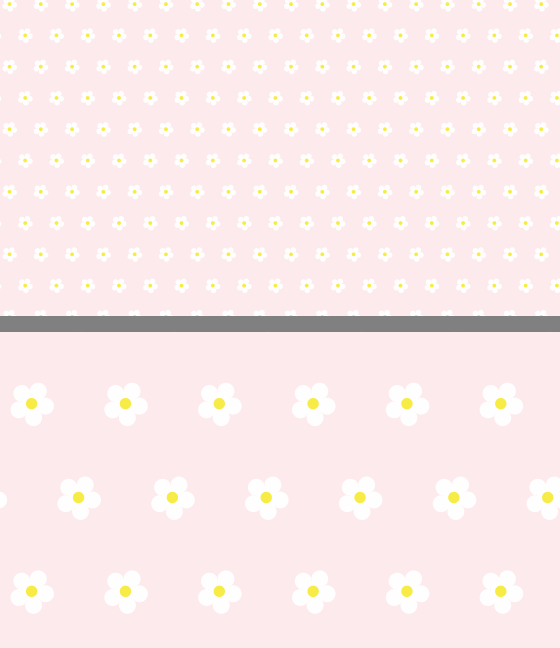
Top: the whole. Bottom: its middle third, enlarged.
This pattern is drawn by a Shadertoy shader. Its source:

```glsl
// Staggered rows of small white five-petal daisies with yellow eyes on pale pink.

// Lengths are fractions of the canvas height.
const float PITCH = 0.09898;                 // spacing across and between rows
const vec2 FIRST_FLOWER = vec2(0.0302, -0.0028);
const float ROW_SHIFT = 0.5;                 // offset of odd rows, in pitches
const float PETALS = 5.0;
const float PETAL_TILT = -0.175;             // radians
const float PETAL_ORBIT = 0.0149;
const float PETAL_RADIUS = 0.0089;
const float CORE_RADIUS = 0.0112;            // fills the gaps between petals
const float EYE_RADIUS = 0.0060;
const vec3 PINK = vec3(0.990, 0.918, 0.926);
const vec3 WHITE = vec3(1.0, 0.997, 0.997);
const vec3 YELLOW = vec3(0.970, 0.920, 0.270);
const float TAU = 6.28319;

// Position relative to the nearest flower of the staggered grid.
vec2 flowerCell(vec2 p) {
    vec2 g = (p - FIRST_FLOWER) / PITCH;
    float row = floor(g.y + 0.5);
    g.x -= ROW_SHIFT * mod(row, 2.0);
    return (fract(g + 0.5) - 0.5) * PITCH;
}

// Signed distance to round petals joined by a central disc.
float flowerDistance(vec2 p) {
    float sector = TAU / PETALS;
    float r = length(p);
    float angle = r > 0.0 ? atan(p.y, p.x) : 0.0;
    angle = mod(angle - PETAL_TILT + 0.5 * sector, sector) - 0.5 * sector;
    vec2 q = r * vec2(cos(angle), sin(angle));
    float petal = length(q - vec2(PETAL_ORBIT, 0.0)) - PETAL_RADIUS;
    return min(petal, r - CORE_RADIUS);
}

// Coverage of a shape, softened over one pixel.
float coverage(float distanceToEdge) {
    return clamp(0.5 - distanceToEdge * iResolution.y, 0.0, 1.0);
}

void mainImage(out vec4 fragColor, in vec2 fragCoord) {
    vec2 p = flowerCell(fragCoord / iResolution.y);
    vec3 color = mix(PINK, WHITE, coverage(flowerDistance(p)));
    color = mix(color, YELLOW, coverage(length(p) - EYE_RADIUS));
    fragColor = vec4(color, 1.0);
}
```
